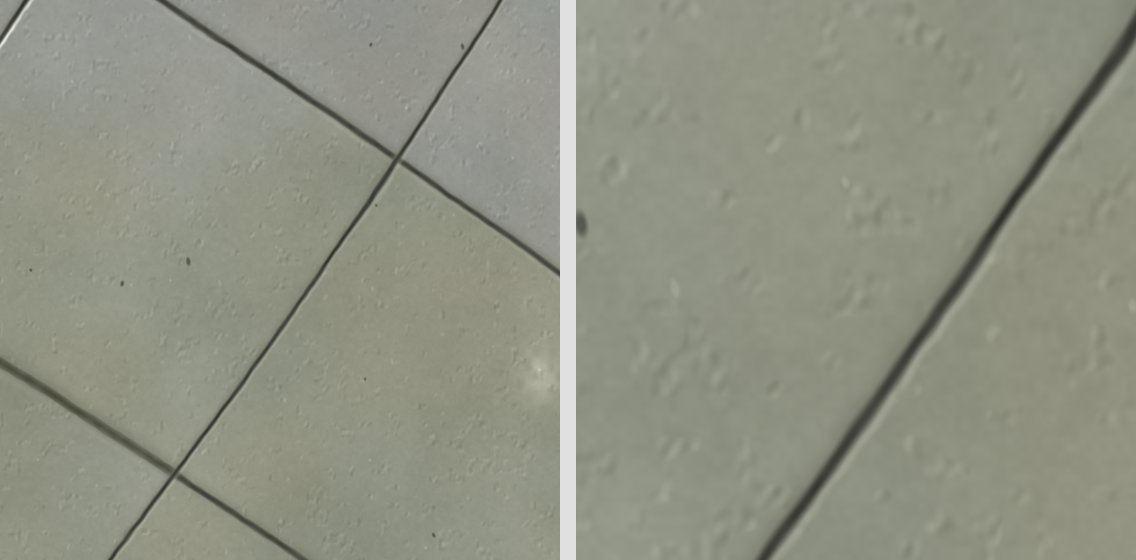
Left, the full canvas; right, a detail of the centre.
Reproduce this texture procedurally as a WebGL 1 fragment shader.

```glsl
precision highp float;
// Worn grey-green floor tiles laid diagonally, with dark uneven joints, stains and pits.
uniform vec2 u_resolution;

const vec2 CROSSING = vec2(0.7096, 0.7161);   // where two joints meet
const vec2 ACROSS = vec2(0.817, -0.577);      // normal of the rising joints
const vec2 UPWARD = vec2(0.557, 0.8305);      // normal of the falling joints
const vec2 TILE_SIZE = vec2(0.7077, 0.6885);
const vec3 WARM_GLAZE = vec3(0.568, 0.576, 0.508);
const vec3 COOL_GLAZE = vec3(0.580, 0.590, 0.562);
const vec3 GROUT_DARK = vec3(0.225, 0.228, 0.200);
const vec3 GROUT_OLIVE = vec3(0.315, 0.322, 0.262);
const vec3 GRIME = vec3(0.45, 0.46, 0.40);

float hash(vec2 p) {
  vec3 q = fract(vec3(p.xyx) * 0.1031);
  q += dot(q, q.yzx + 33.33);
  return fract((q.x + q.y) * q.z);
}

float noise(vec2 p) {
  vec2 i = floor(p), f = fract(p);
  f = f * f * (3.0 - 2.0 * f);
  return mix(mix(hash(i), hash(i + vec2(1, 0)), f.x),
             mix(hash(i + vec2(0, 1)), hash(i + vec2(1, 1)), f.x), f.y);
}

float fbm(vec2 p) {
  float sum = 0.0, gain = 0.5;
  for (int i = 0; i < 5; i++) {
    sum += gain * noise(p);
    p = mat2(1.6, 1.2, -1.2, 1.6) * p + 7.3;
    gain *= 0.5;
  }
  return sum;
}

// Floor coordinates: slightly bowed and fanned so the joints are not ideal.
vec2 floorCoords(vec2 p) {
  vec2 q = p - CROSSING;
  float t = dot(q, ACROSS), s = dot(q, UPWARD);
  float bowA = 0.038 * s * (s + TILE_SIZE.y);
  float bowB = 0.026 * t * (t + 0.51) + 0.033 * s * t;
  return vec2(t + bowA, s + bowB);
}

float band(float d, float halfWidth, float soft) {
  return 1.0 - smoothstep(halfWidth - soft, halfWidth + soft, abs(d));
}

float bell(float d, float width) {
  return exp(-d * d / (width * width));
}

// One joint: grime margin, a lit rim on one side, then the dark groove.
vec3 drawJoint(vec3 col, float d, float halfWidth, float rim, vec3 grout, float soft) {
  col = mix(col, GRIME, 0.6 * bell(d + 0.25 * halfWidth, halfWidth * 2.1));
  col += rim * bell(d - halfWidth * 1.9, halfWidth * 0.75);
  vec3 groove = mix(grout + 0.11, grout, bell(d, halfWidth * 0.7));
  return mix(col, groove, band(d, halfWidth, soft));
}

// Sparse elongated specks, at most one per grid cell.
float specks(vec2 p, float cells, float density, float radius, float seed, float px) {
  vec2 g = p * cells, id = floor(g) + seed;
  vec2 centre = 0.2 + 0.6 * vec2(hash(id + 3.1), hash(id + 8.7));
  vec2 d = (fract(g) - centre) / cells;
  d.x += d.y * 0.6 * (hash(id + 5.3) - 0.5);
  d.y /= 1.0 + 1.6 * pow(hash(id + 2.9), 3.0);
  float r = radius * (0.6 + 0.6 * hash(id + 6.1));
  float soft = max(px, 0.6 * r);
  return step(hash(id), density) * (1.0 - smoothstep(r - soft, r + soft, length(d)));
}

vec3 glaze(vec2 p, vec2 tile, float px) {
  float cloud = fbm(p * 3.2 + 4.0) - 0.5;
  float mottle = fbm(p * 9.0 + 21.0) - 0.5;
  // Sky reflection cools the upper floor and the lower left tile.
  float upperTile = step(-0.5, tile.y);
  float cornerTile = step(tile.x, -0.5) * step(tile.y, -1.5);
  float cool = smoothstep(0.58, 0.98, p.y + 0.5 * cloud + 0.3 * upperTile + 0.5 * cornerTile);
  vec3 col = mix(WARM_GLAZE, COOL_GLAZE, cool);
  col += 0.07 * cloud + 0.05 * mottle + 0.012 * (hash(tile + 40.0) - 0.5);
  col += vec3(0.024, 0.0, -0.012) * (noise(p * 6.0 + 60.0) - 0.5);
  // Small scattered dents lit from the upper left, and fine grain.
  vec2 dent = p * vec2(165.0, 120.0);
  float relief = noise(dent) - noise(dent + vec2(-0.4, 0.35));
  col += 0.11 * relief * smoothstep(0.6, 0.85, noise(p * 62.0 + 9.0));
  col += 0.016 * (noise(p * 110.0) - 0.5) + 0.016 * (noise(p * 230.0) - 0.5);
  // Soft glare, pale chips and dark pits.
  float glare = bell(length((p - vec2(0.97, 0.33)) * vec2(1.0, 0.8)), 0.04);
  col += glare * (0.06 + 0.14 * (noise(p * 70.0) - 0.3));
  col += 0.06 * specks(p, 19.0, 0.12, 0.0022, 11.0, px);
  col = mix(col, GROUT_DARK + 0.06, 0.8 * specks(p, 7.0, 0.2, 0.0029, 2.0, px));
  return col;
}

void main() {
  float px = 1.0 / u_resolution.y;
  vec2 p = gl_FragCoord.xy * px;
  vec2 f = floorCoords(p);
  f += 0.0025 * (vec2(noise(p * 14.0), noise(p * 14.0 + 50.0)) - 0.5);
  f += 0.0014 * (vec2(noise(p * 55.0), noise(p * 55.0 + 30.0)) - 0.5);
  vec3 col = glaze(p, floor(f / TILE_SIZE), px);

  vec2 line = floor(f / TILE_SIZE + 0.5);
  vec2 d = f - line * TILE_SIZE;
  float soft = max(px, 0.0024);
  float wear = 0.5 * noise(p * 22.0 + 5.0) + 0.5 * noise(p * 75.0 + 17.0);

  // Falling joints: the lower one is widest and olive on its left part.
  float lower = step(line.y, -0.5);
  float left = 1.0 - smoothstep(-0.01, 0.03, f.x);
  float fallWidth = mix(0.0048, 0.0056, lower) + left * mix(0.0006, 0.0028, lower);
  vec3 fallGrout = mix(GROUT_DARK + 0.03, GROUT_OLIVE, lower * (0.35 + 0.5 * left));
  float fallRim = 0.09 * wear * (1.0 - 0.5 * lower);
  col = drawJoint(col, -d.y, fallWidth * (0.8 + 0.4 * wear), fallRim, fallGrout + 0.12 * (wear - 0.5), soft);

  // Rising joints: thin, thicker just below the crossing, bright rim at the far left.
  float riseWidth = 0.0036 + 0.0014 * bell(f.y + 0.06, 0.08);
  float rim = mix(0.08, 0.32, step(line.x, -0.5)) * (0.4 + 1.0 * wear);
  col = drawJoint(col, d.x, riseWidth * (0.8 + 0.4 * wear), rim, GROUT_DARK + 0.12 * (wear - 0.5), soft);

  gl_FragColor = vec4(clamp(col, 0.0, 1.0), 1.0);
}
```
